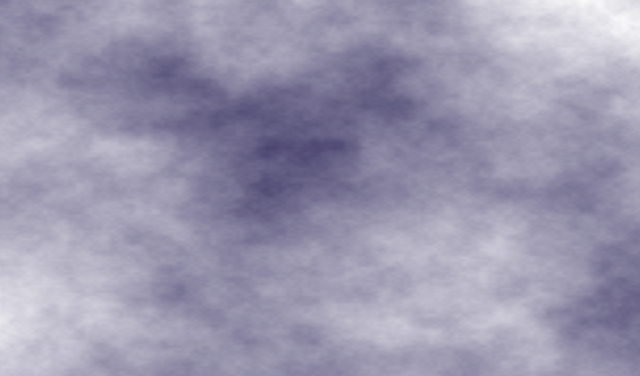
Write a WebGL 2 fragment shader that draws this texture.

```glsl
#version 300 es
precision highp float;
precision highp int;
// Hazy violet cloud: a few broad light and dark masses set the overall drift,
// and horizontally stretched value noise, summed over octaves, adds mottling.
// The resulting density is mapped from deep indigo to white.

uniform vec2 u_resolution;
out vec4 fragColor;

// Integer hash of a lattice cell, 0 to 1
float hash(vec2 cell) {
  uvec2 q = uvec2(ivec2(cell)) * uvec2(1597u, 3571u);
  uint n = (q.x ^ (q.y << 7)) * 747796u + 28913u;
  n = (n ^ (n >> 15)) * 73856u + n;
  n = (n ^ (n >> 13)) * 83493u + (n >> 3);
  n ^= n >> 16;
  return float(n & 0xffffu) / 65535.0;
}

float valueNoise(vec2 p) {
  vec2 cell = floor(p);
  vec2 f = p - cell;
  f = f * f * (3.0 - 2.0 * f);
  float low = mix(hash(cell), hash(cell + vec2(1, 0)), f.x);
  float high = mix(hash(cell + vec2(0, 1)), hash(cell + vec2(1, 1)), f.x);
  return mix(low, high, f.y);
}

// Zero-centred octave sum; gain sets the strength of the fine grain
float mottling(vec2 p, float gain) {
  float sum = 0.0;
  float amplitude = 0.3;
  for (int i = 0; i < 6; i++) {
    sum += amplitude * (valueNoise(p) - 0.5);
    p = p * 2.0 + vec2(17.3, 9.7);
    amplitude *= gain;
  }
  return sum;
}

// Soft elliptical mass
float mass(vec2 p, vec2 center, vec2 radius) {
  vec2 d = (p - center) / radius;
  return exp(-dot(d, d));
}

void main() {
  vec2 p = gl_FragCoord.xy / u_resolution.y;

  // Bend the broad masses so that their outlines are uneven
  vec2 warp = vec2(mottling(p * vec2(2.2, 3.2) + 31.0, 0.54),
                   mottling(p * vec2(2.2, 3.2) + 67.0, 0.54));
  vec2 q = p + warp * vec2(0.45, 0.27);

  // Dark banks
  float light = 0.475;
  light -= 0.23 * mass(q, vec2(0.70, 0.64), vec2(0.60, 0.22));
  light -= 0.24 * mass(q, vec2(1.70, 0.30), vec2(0.36, 0.26));

  // Bright openings
  light += 0.46 * mass(q, vec2(1.66, 1.00), vec2(0.42, 0.22));
  light += 0.38 * mass(q, vec2(0.00, 0.14), vec2(0.44, 0.28));
  light += 0.20 * mass(q, vec2(1.18, 0.25), vec2(0.30, 0.16));
  light += 0.17 * mass(q, vec2(0.00, 0.70), vec2(0.22, 0.14));

  light += mottling(p * vec2(2.8, 4.5) + 5.0, 0.65);

  vec3 color = mix(vec3(0.25, 0.225, 0.405), vec3(1.0), clamp(light, 0.0, 1.0));
  fragColor = vec4(color, 1.0);
}
```
